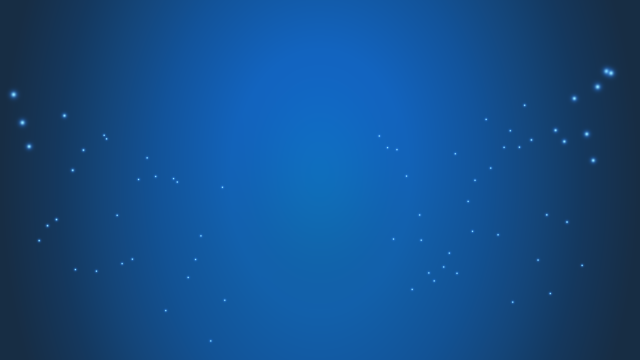
This background is drawn by a Shadertoy shader. Its source:

```glsl
const vec3 CORE_BLUE  = vec3(0.06, 0.43, 0.735);
const vec3 INNER_BLUE = vec3(0.07, 0.385, 0.71);
const vec3 MID_BLUE   = vec3(0.07, 0.325, 0.595);
const vec3 OUTER_BLUE = vec3(0.08, 0.27, 0.47);
const vec3 DEEP_BLUE  = vec3(0.08, 0.22, 0.37);
const vec3 EDGE_NAVY  = vec3(0.09, 0.175, 0.265);
const vec3 UPPER_TINT = vec3(0.0, 0.01, 0.06);
const vec3 STAR_CORE  = vec3(0.55, 0.88, 1.0);
const vec3 STAR_HALO  = vec3(0.16, 0.50, 0.95);

const float GLOW_HEIGHT_SCALE = 0.69;  // below 1 stretches the glow upward
const float TINT_RADIUS = 0.65;
const int   LEFT_STARS  = 28;
const int   RIGHT_STARS = 39;
const float SMALL_STAR  = 0.0021;      // radii in canvas heights
const float LARGE_STAR  = 0.0056;
const float HALO_SCALE  = 2.1;
const float HALO_STRENGTH = 0.6;

float hash(vec2 p) {
    return fract(sin(dot(p, vec2(127.1, 311.7))) * 43758.5);
}

// Tall radial glow, bluer above the middle
vec3 background(vec2 uv, float aspect) {
    vec2 offset = (uv - 0.5) * vec2(aspect, GLOW_HEIGHT_SCALE);
    float r = length(offset);
    vec3 color = mix(CORE_BLUE, INNER_BLUE, smoothstep(0.0, 0.25, r));
    color = mix(color, MID_BLUE, clamp((r - 0.25) / 0.20, 0.0, 1.0));
    color = mix(color, OUTER_BLUE, clamp((r - 0.45) / 0.16, 0.0, 1.0));
    color = mix(color, DEEP_BLUE, clamp((r - 0.61) / 0.12, 0.0, 1.0));
    color = mix(color, EDGE_NAVY, clamp((r - 0.73) / 0.16, 0.0, 1.0));
    float rise = sin((uv.y - 0.5) * 5.0);
    return color + UPPER_TINT * rise * (1.0 - smoothstep(0.0, TINT_RADIUS, r));
}

// Star centre; outer runs from 0 near the middle to 1 at the side
vec2 starPosition(float side, float outer, float lift) {
    if (side < 0.0) {
        return vec2(0.5 - mix(0.14, 0.48, outer),
                    mix(0.29, 0.62, outer * outer) + 0.24 * lift);
    }
    return vec2(0.5 + mix(0.09, 0.46, outer),
                mix(0.40, 0.50, outer) + mix(0.25, 0.38, outer) * lift);
}

// Sharp core within a soft halo
vec3 addStar(vec3 color, float dist, float radius) {
    float core = exp(-pow(dist / radius, 2.0));
    float halo = exp(-pow(dist / (radius * HALO_SCALE), 2.0));
    color = mix(color, STAR_HALO, halo * HALO_STRENGTH);
    return mix(color, STAR_CORE, core);
}

// Scatter stars on one side, larger toward its upper outer corner
vec3 addStars(vec3 color, vec2 uv, float aspect, float side, int count) {
    for (int i = 0; i < count; i++) {
        float id = float(i);
        float outer = (id + hash(vec2(id, side))) / float(count);
        float lift = hash(vec2(id + 17.0, side * 3.0)) * 2.0 - 1.0;
        vec2 center = starPosition(side, outer, lift);
        float growth = smoothstep(0.55, 1.0, outer)
                     * smoothstep(0.25, 0.75, center.y);
        float radius = mix(SMALL_STAR, LARGE_STAR, growth);
        float dist = length((uv - center) * vec2(aspect, 1.0));
        color = addStar(color, dist, radius);
    }
    return color;
}

void mainImage(out vec4 fragColor, in vec2 fragCoord) {
    vec2 uv = fragCoord / iResolution.xy;
    float aspect = iResolution.x / iResolution.y;

    vec3 color = background(uv, aspect);
    color = addStars(color, uv, aspect, -1.0, LEFT_STARS);
    color = addStars(color, uv, aspect, 1.0, RIGHT_STARS);
    fragColor = vec4(color, 1.0);
}
```
